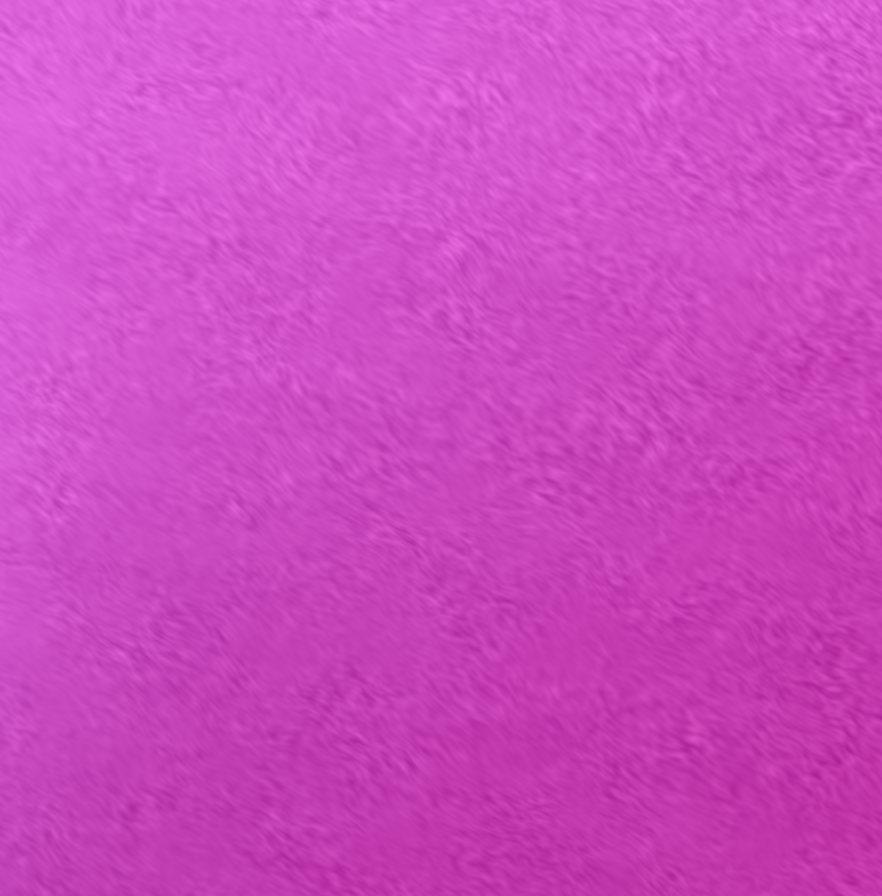
This texture is drawn by a WebGL 2 fragment shader. Its source:

```glsl
#version 300 es
precision highp float;
// Short magenta plush under soft light: a smooth diagonal colour gradient
// carries fine slanted pile strokes, made of stretched and gently warped
// gradient noise, whose relief fades in and out in patches.

uniform vec2 u_resolution;
out vec4 fragColor;

const vec3 DEEP  = vec3(0.742, 0.222, 0.675);
const vec3 LIGHT = vec3(0.868, 0.382, 0.850);
const float PILE_ANGLE = -0.64;

// Unit gradient vector for a lattice cell
vec2 cellGradient(vec2 cell) {
    uvec2 k = uvec2(ivec2(cell)) * uvec2(1597334677u, 3812015801u);
    uint h = (k.x ^ k.y) * 1597334677u;
    h = (h ^ (h >> 15u)) * 2246822519u;
    float a = float((h ^ (h >> 13u)) & 65535u) / 65536.0 * 6.28319;
    return vec2(cos(a), sin(a));
}

// Gradient noise, roughly -0.7 to 0.7
float gradientNoise(vec2 p) {
    vec2 i = floor(p);
    vec2 f = p - i;
    vec2 w = f * f * f * (f * (f * 6.0 - 15.0) + 10.0);
    vec2 e = vec2(1.0, 0.0);
    float a = dot(cellGradient(i), f);
    float b = dot(cellGradient(i + e.xy), f - e.xy);
    float c = dot(cellGradient(i + e.yx), f - e.yx);
    float d = dot(cellGradient(i + e.xx), f - e.xx);
    return mix(mix(a, b, w.x), mix(c, d, w.x), w.y);
}

vec2 rotate(vec2 p, float angle) {
    float c = cos(angle), s = sin(angle);
    return vec2(c * p.x + s * p.y, c * p.y - s * p.x);
}

// Bends the pile so that neighbouring tufts lean differently
vec2 bend(vec2 p, float frequency, float amount) {
    vec2 q = p * frequency;
    return p + amount * vec2(gradientNoise(q + 17.3), gradientNoise(q + 61.8));
}

// Stroke relief: three sizes of short elongated grain along the pile
float pileRelief(vec2 p) {
    vec2 q = rotate(bend(bend(p, 6.0, 0.025), 22.0, 0.006), PILE_ANGLE);
    float coarse = gradientNoise(q * vec2(26.0, 68.0) + 5.2);
    float middle = gradientNoise(q * vec2(46.0, 122.0) + 31.7);
    float fine   = gradientNoise(q * vec2(78.0, 195.0) + 83.1);
    return 0.45 * coarse + 0.95 * middle + 0.85 * fine;
}

// Strength of the relief: patchy, firmer toward the upper right
float reliefStrength(vec2 p, vec2 uv) {
    float patches = gradientNoise(p * 9.0 + 44.0) + 0.9 * gradientNoise(p * 24.0 + 9.0);
    float corner = 0.35 * uv.x * uv.y + 0.12 * uv.x;
    return clamp(0.66 + 0.8 * patches + corner, 0.25, 1.5);
}

// Broad, faint unevenness lying almost level
float mottling(vec2 p) {
    vec2 q = rotate(p, -0.15);
    return gradientNoise(q * vec2(4.0, 8.0) + 2.6)
         + 0.8 * gradientNoise(q * vec2(12.0, 24.0) + 70.4);
}

// Light falls from the upper left, with a pale left border
vec3 baseColour(vec2 uv) {
    float lift = 0.80 * uv.y + 0.26 * (1.0 - uv.x) + 0.15 * exp(-9.0 * uv.x);
    float t = smoothstep(0.08, 1.14, lift);
    vec3 colour = mix(DEEP, LIGHT, t);
    float warmth = uv.x * (1.0 - 0.6 * uv.y) - 0.30;
    return colour + warmth * vec3(0.026, -0.015, -0.016);
}

void main() {
    vec2 uv = gl_FragCoord.xy / u_resolution;
    vec2 p = gl_FragCoord.xy / u_resolution.y;

    float relief = pileRelief(p) * reliefStrength(p, uv);
    vec3 colour = baseColour(uv);
    colour += relief * vec3(0.068, 0.076, 0.069);
    colour += mottling(p) * vec3(0.018, 0.023, 0.021);

    fragColor = vec4(clamp(colour, 0.0, 1.0), 1.0);
}
```
